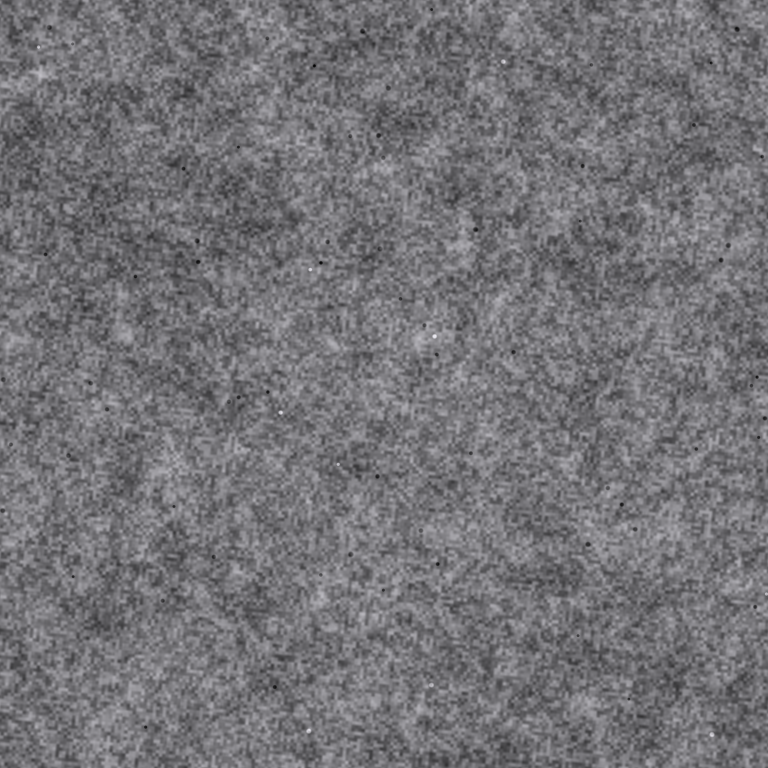
A Shadertoy shader for this texture:

```glsl
// Fine-grained grey stone: layered value noise gives the grain and cloudy patches.
// Jittered cells scatter pale chips, dark pits and bright specks over it,
// and a few faint streaks are drawn as distances to short segments.

vec3 hash3(vec2 p) {
    vec3 q = fract(p.xyx * vec3(0.1031, 0.1030, 0.0973));
    q += dot(q, q.yxz + 33.33);
    return fract((q.xxy + q.yzz) * q.zyx);
}

mat2 rotation(float angle) {
    float c = cos(angle), s = sin(angle);
    return mat2(c, s, -s, c);
}

// Value noise centred on zero, turned so the layers do not share a grid
float noise(vec2 uv, float cells) {
    vec2 p = rotation(cells) * uv * cells + cells * 3.7;
    vec2 id = floor(p), f = fract(p);
    f = f * f * (3.0 - 2.0 * f);
    float low = mix(hash3(id).x, hash3(id + vec2(1, 0)).x, f.x);
    float high = mix(hash3(id + vec2(0, 1)).x, hash3(id + vec2(1, 1)).x, f.x);
    return mix(low, high, f.y) - 0.5;
}

// Scattered blobs: a share of the cells holds one, with radii in cell units
float blobs(vec2 uv, float cells, float share, float minRadius, float maxRadius, float softness) {
    vec2 p = uv * cells + cells * 5.3;
    vec2 id = floor(p), f = fract(p);
    float cover = 0.0;
    for (int y = -1; y <= 1; y++)
    for (int x = -1; x <= 1; x++) {
        vec2 cell = vec2(x, y);
        vec3 h = hash3(id + cell);
        if (h.z > share) continue;
        float radius = mix(minRadius, maxRadius, h.z / share);
        float dist = length(cell + h.xy - f) / radius;
        cover = max(cover, 1.0 - smoothstep(1.0 - softness, 1.0 + softness, dist));
    }
    return cover;
}

// Faint pale streaks with broken edges
float streaks(vec2 uv) {
    float cover = 0.0;
    for (int i = 0; i < 8; i++) {
        vec3 h = hash3(vec2(float(i) * 7.0 + 2.0, 41.0));
        vec2 p = rotation(mix(-0.7, 0.9, h.z)) * (uv - h.xy);
        p.y += 6.0 * p.x * p.x * (h.x - 0.5);
        float halfLength = mix(0.02, 0.055, h.y);
        float dist = length(vec2(max(abs(p.x) - halfLength, 0.0), p.y));
        cover = max(cover, 1.0 - smoothstep(0.001, 0.006, dist));
    }
    return cover;
}

void mainImage(out vec4 fragColor, in vec2 fragCoord) {
    vec2 uv = fragCoord / iResolution.y;

    // Cloudy patches, from broad to small
    float clouds = 0.04 * noise(uv, 4.0) + 0.07 * noise(uv, 11.0)
                 + 0.10 * noise(uv, 27.0) + 0.11 * noise(uv, 58.0);

    // Sharp mineral grain
    float grain = 0.27 * noise(uv, 231.0) + 0.15 * noise(uv, 137.0);

    // Pale chips with ragged outlines
    vec2 ragged = uv + 0.010 * vec2(noise(uv, 83.0), noise(uv, 91.0));
    float chips = blobs(ragged, 22.0, 0.22, 0.12, 0.34, 0.6);
    float pebbles = blobs(ragged, 7.5, 0.22, 0.05, 0.095, 0.45);
    float scratches = streaks(ragged) * (0.6 + noise(uv, 45.0));

    float tone = 0.452 + clouds;
    tone += 0.065 * chips + 0.13 * pebbles + 0.07 * scratches;
    tone += grain * (1.0 - 0.25 * chips - 0.45 * pebbles);

    // Tiny pits and glints
    tone -= 0.27 * blobs(uv, 40.0, 0.055, 0.07, 0.13, 0.5);
    tone += 0.36 * blobs(uv, 19.0, 0.03, 0.035, 0.06, 0.5);

    vec3 stoneTint = vec3(1.0, 0.992, 1.025);
    fragColor = vec4(clamp(tone * stoneTint, 0.0, 1.0), 1.0);
}
```
